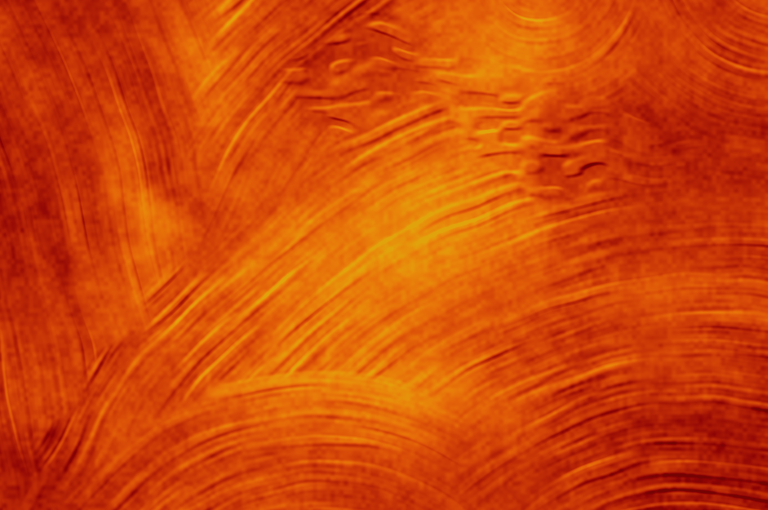
Give the GLSL for this texture, as a Shadertoy shader.

```glsl
// Thick red, orange and yellow paint swept in broad arcs of bristle marks.

float hash(vec2 p) {
    vec3 q = fract(p.xyx * 0.1031);
    q += dot(q, q.yzx + 33.33);
    return fract((q.x + q.y) * q.z);
}

float noise(vec2 p) {
    vec2 i = floor(p), f = fract(p);
    f = f * f * (3.0 - 2.0 * f);
    return mix(mix(hash(i), hash(i + vec2(1, 0)), f.x),
               mix(hash(i + vec2(0, 1)), hash(i + vec2(1, 1)), f.x), f.y);
}

// Soft elliptical patch of colour, tilted by an angle
float patchOf(vec2 p, vec2 centre, vec2 size, float tilt) {
    float c = cos(tilt), s = sin(tilt);
    vec2 q = mat2(c, -s, s, c) * (p - centre) / size;
    return exp(-dot(q, q));
}

// Brush marks circling a centre: x is fine relief, y is broad streaks
vec2 bristles(vec2 p, vec2 centre) {
    float r = length(p - centre) + 0.03 * noise(p * 4.0) + 0.006 * noise(p * 15.0);
    float along = p.x + p.y;
    float ridge = smoothstep(0.45, 0.85, noise(vec2(r * 62.0, along * 4.0)));
    float hair = noise(vec2(r * 135.0 + 7.0, along * 11.0));
    float broad = noise(vec2(r * 24.0 + 40.0, along * 3.5));
    return vec2(0.65 * ridge + 0.35 * hair, broad);
}

// Short wavy horizontal touches
vec2 dabs(vec2 p) {
    p.y += 0.04 * noise(p * 11.0);
    float ridge = smoothstep(0.35, 0.8, noise(p * vec2(24, 62)));
    return vec2(0.8 * ridge, noise(p * vec2(13, 30) + 9.0));
}

// All brush marks, laid over each other from back to front
vec2 paint(vec2 p) {
    float ragged = 0.06 * (noise(p * 14.0) - 0.5);
    float x = p.x + ragged;
    vec2 s = bristles(p, vec2(-2.0, 0.0));
    s = mix(s, bristles(p, vec2(1.5, 0.0)), smoothstep(0.36, 0.43, x));
    s = mix(s, bristles(p, vec2(1.06, 1.06)), smoothstep(0.82, 0.92, x));
    s = mix(s, bristles(p, vec2(1.52, 1.1)), smoothstep(1.19, 1.25, x));
    float touches = patchOf(p, vec2(1.04, 0.73), vec2(0.34, 0.13), -0.2)
                  + patchOf(p, vec2(0.72, 0.87), vec2(0.16, 0.09), 0.5);
    s = mix(s, dabs(p), smoothstep(0.25, 0.6, touches + 4.0 * ragged));

    // Great fan across the middle
    vec2 hub = vec2(1.4, -0.55);
    float rim = mix(1.48, 1.2, smoothstep(0.8, 1.1, p.x)) + ragged;
    float fan = 1.0 - smoothstep(rim - 0.03, rim + 0.01, length(p - hub));
    s = mix(s, bristles(p, hub), fan);

    // Smaller arch along the bottom
    vec2 foot = vec2(0.62, -0.35);
    float arch = 1.0 - smoothstep(0.61, 0.64, length(p - foot) + 0.3 * ragged);
    arch *= 1.0 - smoothstep(0.89, 0.93, x);
    return mix(s, bristles(p, foot), arch);
}

// Slow spread from red (low) to yellow (high)
float underpaint(vec2 p) {
    p += 0.08 * (vec2(noise(p * 9.0), noise(p * 9.0 + 31.0)) - 0.5);
    float lifted = 1.0 - smoothstep(1.05, 1.1, p.x);
    float t = 0.34;
    t += 0.62 * lifted * patchOf(p, vec2(0.87, 0.58), vec2(0.37, 0.18), 0.5);
    t += 0.27 * patchOf(p, vec2(0.55, 0.38), vec2(0.33, 0.28), 0.5);
    t += 0.50 * patchOf(p, vec2(0.44, 0.88), vec2(0.06, 0.18), -0.1);
    t += 0.42 * patchOf(p, vec2(0.27, 0.59), vec2(0.06, 0.15), 0.1);
    t += 0.56 * patchOf(p, vec2(1.0, 0.91), vec2(0.16, 0.13), 0.2);
    t += 0.45 * patchOf(p, vec2(0.78, 0.22), vec2(0.22, 0.08), -0.1);
    t += 0.14 * patchOf(p, vec2(1.25, 0.35), vec2(0.3, 0.12), 0.3);
    t -= 0.25 * patchOf(p, vec2(1.36, 0.75), vec2(0.24, 0.14), 0.0);
    t -= 0.20 * patchOf(p, vec2(1.2, 0.54), vec2(0.13, 0.07), 0.0);
    t -= 0.36 * patchOf(p, vec2(1.5, 0.05), vec2(0.42, 0.18), 0.4);
    t -= 0.24 * patchOf(p, vec2(0.0, 0.6), vec2(0.15, 0.6), 0.0);
    t -= 0.34 * patchOf(p, vec2(0.08, 0.05), vec2(0.13, 0.1), 0.8);
    t -= 0.26 * patchOf(p, vec2(0.37, 0.69), vec2(0.05, 0.13), 0.0);
    return t;
}

vec3 pigment(float t) {
    t = clamp(t, -0.3, 1.3);
    return max(vec3(0.645 + t * (0.54 - 0.275 * t),
                    0.08 + 0.43 * t,
                    0.02 + 0.02 * t), 0.01);
}

void mainImage(out vec4 fragColor, in vec2 fragCoord) {
    vec2 p = fragCoord / iResolution.y;
    vec2 marks = paint(p);

    // Ridges catch light from the upper left
    float ridge = marks.x - paint(p + vec2(-0.004, 0.0055)).x;
    float load = 0.25 + 1.1 * smoothstep(0.2, 0.8, noise(p * 7.0 + 17.0));

    float tone = underpaint(p);
    tone += 0.56 * load * ridge;
    tone += 0.14 * (marks.x - 0.35);
    tone += 0.24 * (marks.y - 0.5);
    tone += 0.16 * (noise(p * 6.0 + 50.0) - 0.5);
    tone += 0.20 * (noise(p * 34.0) - 0.5);
    tone += 0.20 * (noise(p * 115.0) - 0.5);

    fragColor = vec4(pigment(tone), 1.0);
}
```
